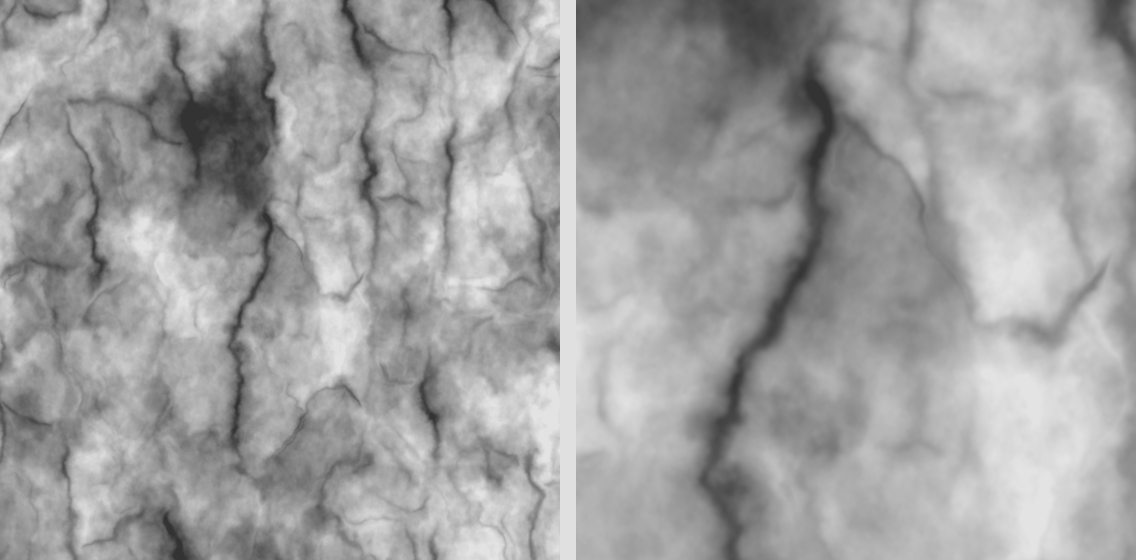
Left, the full canvas; right, a detail of the centre.
A three.js fragment shader for this texture:

```glsl
// Grey tree bark: upright plates split by dark, wandering fissures.
// Columns are cut into rows twice (plates, then smaller flakes) in a warped
// domain, and the plate tones are mottled with several scales of noise.
varying vec2 vUv;

const float BASE_TONE = 0.735;
const float DARKEST = 0.20;
const float BRIGHTEST = 0.89;
const vec2 PLATE_COUNT = vec2(6.5, 3.6);   // columns and rows across the canvas
const vec2 FLAKE_COUNT = vec2(12.0, 8.0);
const float WANDER = 0.62;                 // drift of borders, in cells
const float CRACK_WIDTH = 0.0065;
const float HALO_WIDTH = 0.021;
const float COLUMN_DEPTH = 0.42;
const float ROW_DEPTH = 0.25;
const float FLAKE_DEPTH = 0.36;            // flake cracks relative to plate cracks
const float PLATE_CONTRAST = 0.13;
const float FLAKE_CONTRAST = 0.10;
const float BROAD_CONTRAST = 0.50;
const float MOTTLE_CONTRAST = 0.36;
const float GRAIN_CONTRAST = 0.17;
const float STAIN_DEPTH = 0.20;

struct Band { float id; float edge; float dark; };
struct Layer { float tone; float dark; };

float hash(vec2 p) {
  vec3 q = fract(vec3(p.xyx) * 0.1031);
  q += dot(q, q.yzx + 33.33);
  return fract((q.x + q.y) * q.z);
}

float noise(vec2 p) {
  vec2 cell = floor(p);
  vec2 f = fract(p);
  f = f * f * f * (f * (f * 6.0 - 15.0) + 10.0);
  float low = mix(hash(cell), hash(cell + vec2(1.0, 0.0)), f.x);
  float high = mix(hash(cell + vec2(0.0, 1.0)), hash(cell + vec2(1.0)), f.x);
  return mix(low, high, f.y);
}

// Centred fractal noise, turned at each octave to hide the lattice
float fbm(vec2 p) {
  float sum = 0.0;
  float weight = 0.53;
  for (int i = 0; i < 4; i++) {
    sum += weight * (noise(p) - 0.5);
    p = mat2(1.6, 1.2, -1.2, 1.6) * p + 19.7;
    weight *= 0.5;
  }
  return sum;
}

float border(float index, float along, float seed) {
  return index + 0.5 + WANDER * (noise(vec2(along, index * 13.0 + seed)) - 0.5);
}

// Narrow core and soft halo, deeper along some stretches than others
float crack(float dist, float index, float along, float seed) {
  float core = exp(-pow(dist / CRACK_WIDTH, 2.0));
  float halo = exp(-pow(dist / HALO_WIDTH, 2.0));
  float strength = noise(vec2(along * 1.7 + 41.0, index * 17.0 + seed));
  return (0.5 * core + 0.5 * halo) * (0.12 + 0.88 * smoothstep(0.1, 0.95, strength));
}

// Finds the strip between two wandering borders
Band findBand(float across, float along, float count, float seed) {
  float c = across * count;
  float id = floor(c);
  id += step(border(id, along, seed), c);
  float below = (c - border(id - 1.0, along, seed)) / count;
  float above = (border(id, along, seed) - c) / count;
  float dark = max(crack(below, id - 1.0, along, seed), crack(above, id, along, seed));
  return Band(id, min(below, above), dark);
}

Layer plateLayer(vec2 p, vec2 count, float seed) {
  Band column = findBand(p.x, p.y * count.y * 1.1, count.x, seed);
  float rowSeed = floor(hash(vec2(column.id, seed)) * 400.0);
  float shift = hash(vec2(seed, column.id + 5.0));
  Band row = findBand(p.y + shift, p.x * count.x * 1.2, count.y, rowSeed);
  float inside = smoothstep(0.0, 0.022, column.edge);
  float body = inside * smoothstep(0.0, 0.018, row.edge);
  float tone = (hash(vec2(column.id * 3.0 + seed, row.id + rowSeed)) - 0.5) * body;
  float dark = max(column.dark * COLUMN_DEPTH, row.dark * ROW_DEPTH * inside);
  return Layer(tone, dark);
}

void main() {
  // Ragged outlines
  vec2 p = vUv + 3.0;
  vec2 warp = vec2(fbm(p * 7.0), fbm(p * 7.0 + 51.3)) * vec2(0.07, 0.13);
  warp += vec2(fbm(p * 27.0 + 8.1), fbm(p * 27.0 + 73.9)) * 0.026;
  vec2 q = p + warp;

  Layer plates = plateLayer(q, PLATE_COUNT, 7.0);
  Layer flakes = plateLayer(q + warp * 0.5, FLAKE_COUNT, 31.0);

  // Plate tones and mottling
  float tone = BASE_TONE + plates.tone * PLATE_CONTRAST + flakes.tone * FLAKE_CONTRAST;
  tone += BROAD_CONTRAST * fbm(q * vec2(5.5, 3.2) + 27.0);
  tone += MOTTLE_CONTRAST * fbm(q * vec2(17.0, 14.0) + 63.0);
  tone += GRAIN_CONTRAST * fbm(p * vec2(58.0, 50.0) + 12.0);

  // Dark stains and fissures
  float stain = smoothstep(0.03, 0.27, fbm(q * vec2(6.5, 4.0) + 90.0));
  tone -= STAIN_DEPTH * stain;
  tone -= max(plates.dark, flakes.dark * FLAKE_DEPTH);

  gl_FragColor = vec4(vec3(clamp(tone, DARKEST, BRIGHTEST)), 1.0);
}
```
